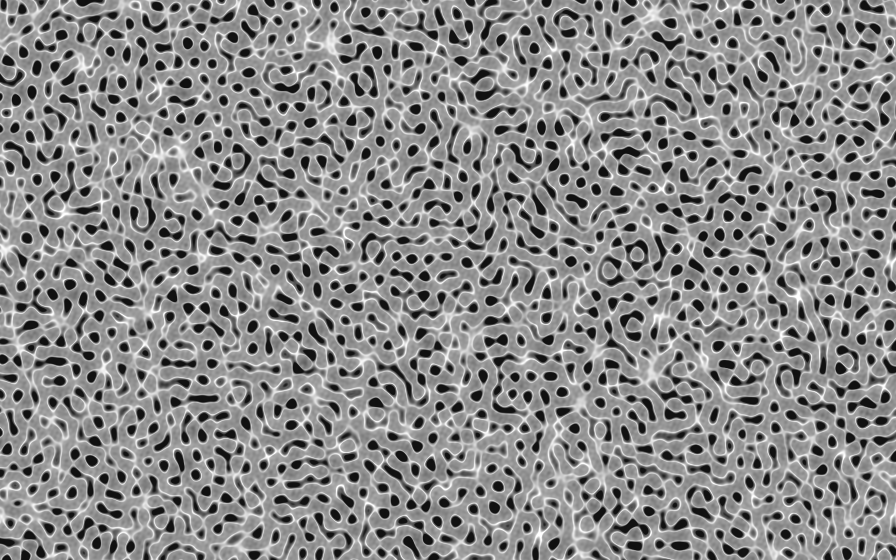
Write a Shadertoy shader that draws this texture.

```glsl
#define WAVENUMBER 204.0   // radians per canvas height, sets the pore spacing
#define PORE_TONE 0.065
#define CHANNEL_TONE 0.29
#define BODY_TONE 0.615
#define PORE_LEVEL -1.2    // field heights, in standard deviations
#define RIM_LEVEL -0.22
#define RIM_WIDTH 0.24
#define RIM_GLOW 0.23
#define MOTTLE 0.024
#define GRAIN 0.018

float hash(float n) {
    return fract(sin(n * 12.9898) * 43758.5);
}

// Layered sines in all directions: a random field of unit variance
float waveField(vec2 p, float wavenumber, int count, float seed) {
    float sum = 0.0;
    for (int i = 0; i < count; i++) {
        float n = float(i) + seed;
        float angle = 2.39996 * n + 0.3 * hash(n + 0.37);
        float k = wavenumber * mix(0.8, 1.2, hash(n + 0.71));
        float phase = 6.28319 * hash(n + 0.13);
        sum += sin(k * dot(p, vec2(cos(angle), sin(angle))) + phase);
    }
    return sum * sqrt(2.0 / float(count));
}

// Tone by field height: pore, channel wall, bright rim, domed body
float surfaceTone(float height, float variation) {
    float body = BODY_TONE - 0.045 * height + MOTTLE * variation;
    float offset = (height - RIM_LEVEL) / RIM_WIDTH;
    body += RIM_GLOW * (1.0 + 0.2 * variation) * exp(-offset * offset);

    float channel = CHANNEL_TONE + 0.03 * variation;
    float tone = mix(channel, body, smoothstep(-1.1, -0.4, height));
    float poreDepth = height + 0.15 * variation;
    float wall = smoothstep(PORE_LEVEL - 0.18, PORE_LEVEL + 0.18, poreDepth);
    return mix(PORE_TONE, tone, wall);
}

void mainImage(out vec4 fragColor, in vec2 fragCoord) {
    vec2 p = fragCoord / iResolution.y;
    float variation = waveField(p, 0.5 * WAVENUMBER, 14, 91.0);

    // Four samples per pixel smooth the narrow edges
    float tone = 0.0;
    for (int i = 0; i < 4; i++) {
        vec2 shift = (vec2(i % 2, i / 2) - 0.5) * 0.5;
        vec2 q = (fragCoord + shift) / iResolution.y;
        tone += 0.25 * surfaceTone(waveField(q, WAVENUMBER, 40, 7.0), variation);
    }

    // Fine grain, weaker inside the pores
    float grain = waveField(p, 3.2 * WAVENUMBER, 14, 153.0);
    tone += GRAIN * grain * smoothstep(0.0, 0.5, tone);
    fragColor = vec4(vec3(clamp(tone, 0.0, 1.0)), 1.0);
}
```
